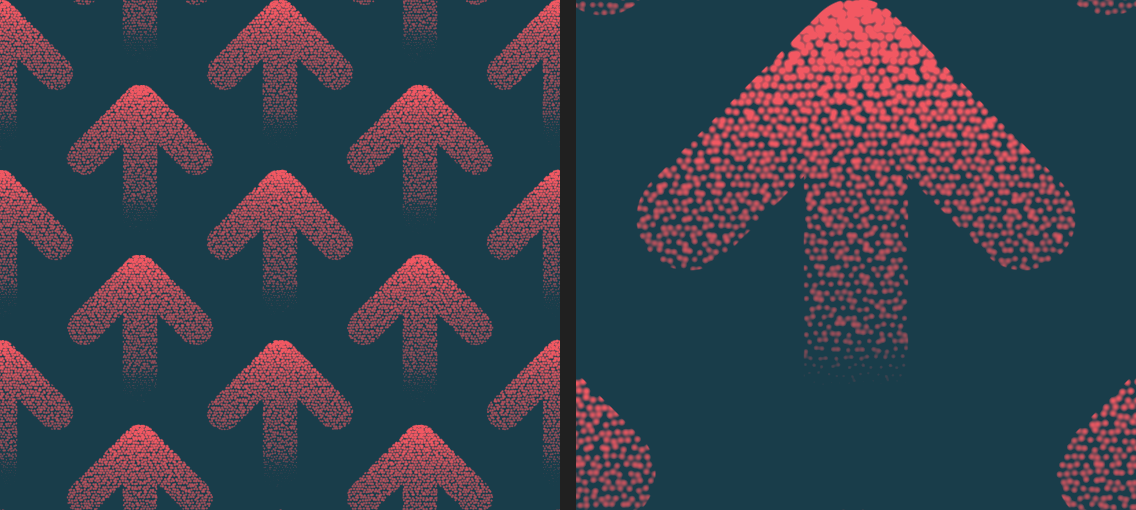
Left, the full canvas; right, a detail of the centre.
This pattern is drawn by a WebGL 1 fragment shader. Its source:

```glsl
precision highp float;

uniform vec2 u_resolution;

const vec2 REPEATS = vec2(2.0, 3.0);     // arrows across and down, per column set
const vec2 CELL = vec2(1.65, 1.0);       // proportions of one repeat
const vec2 GRAINS = vec2(204.0, 186.0);  // stipple dots across and down, even rows
const float STROKE_RADIUS = 0.099;
const float DOT_SHARPNESS = 6.0;
const float DOT_JITTER = 0.46;
const float DOT_SOFTNESS = 0.3;          // blur of dot edges, in grains
const vec3 BACKGROUND = vec3(0.098, 0.238, 0.290);
const vec3 CORAL = vec3(0.950, 0.345, 0.385);

vec3 hash32(vec2 p) {
  vec3 q = fract(p.xyx * vec3(0.1031, 0.1030, 0.0973));
  q += dot(q, q.yxz + 33.33);
  return fract((q.xxy + q.yzz) * q.zyx);
}

float segmentDistance(vec2 p, vec2 a, vec2 b) {
  vec2 ab = b - a;
  float along = clamp(dot(p - a, ab) / dot(ab, ab), 0.0, 1.0);
  return length(p - a - ab * along);
}

// Upward arrow with its tip at the origin
float arrowDistance(vec2 p) {
  p.x = abs(p.x);
  vec2 top = vec2(0.0, -0.099);
  float arm = segmentDistance(p, top, vec2(0.329, -0.428));
  float stem = segmentDistance(p, top, vec2(0.0, -0.780));
  return min(arm, stem) - STROKE_RADIUS;
}

// Coordinates around the nearest tip, for tips at whole numbers
vec2 arrowSpace(vec2 tile) {
  return (fract(tile + vec2(0.5, -0.08)) - vec2(0.5, 0.92)) * CELL;
}

// Arrow space of whichever half-drop column is closer
vec2 nearestArrow(vec2 uv) {
  vec2 straight = arrowSpace(uv * REPEATS);
  vec2 dropped = arrowSpace(uv * REPEATS + 0.5);
  return arrowDistance(straight) < arrowDistance(dropped) ? straight : dropped;
}

// Weight of a dot: strong at the tip, fading down the stem
float dotWeight(vec2 p, float variation, float margin) {
  float depth = max(-p.y, 0.0);
  float threshold = mix(0.09, 1.10, pow(depth / 0.82, 0.85));
  threshold += (variation - 0.5) * 0.2 * depth;
  threshold += 2.0 * smoothstep(0.64, 0.86, depth);
  return step(arrowDistance(p), margin) / max(threshold, 0.05);
}

// Sum of soft dots on a staggered, jittered grid that wraps
float stippleField(vec2 uv, float margin) {
  vec2 g = uv * GRAINS;
  float field = 0.0;
  for (int j = -1; j <= 1; j++) {
    float row = floor(g.y) + float(j);
    float stagger = 0.5 * mod(row, 2.0);
    for (int i = -1; i <= 1; i++) {
      vec2 id = vec2(floor(g.x - stagger) + float(i), row);
      vec3 random = hash32(mod(id, GRAINS));
      vec2 center = id + vec2(0.5 + stagger, 0.5) + (random.xy - 0.5) * DOT_JITTER;
      vec2 offset = g - center;
      float falloff = exp(-DOT_SHARPNESS * dot(offset, offset));
      field += falloff * dotWeight(nearestArrow(center / GRAINS), random.z, margin);
    }
  }
  return field;
}

// Coverage where the field exceeds one, softened over the given width
float fieldCoverage(float field, float softWidth) {
  float edge = log(max(field, 0.0001)) / (0.6 * DOT_SHARPNESS);
  return clamp(edge / softWidth + 0.5, 0.0, 1.0);
}

void main() {
  vec2 uv = gl_FragCoord.xy / u_resolution;
  float pixelInGrains = GRAINS.x / u_resolution.x;
  float pixelInCells = REPEATS.y / u_resolution.y;
  float grainInCells = REPEATS.y / GRAINS.y;

  // Dots just past the outline are trimmed to keep the silhouette clean
  float field = stippleField(uv, 0.25 * grainInCells);
  float ink = fieldCoverage(field, pixelInGrains + DOT_SOFTNESS);
  float outline = arrowDistance(nearestArrow(uv)) - 0.2 * grainInCells;
  ink *= clamp(0.5 - outline / (1.5 * pixelInCells), 0.0, 1.0);

  gl_FragColor = vec4(mix(BACKGROUND, CORAL, ink), 1.0);
}
```
